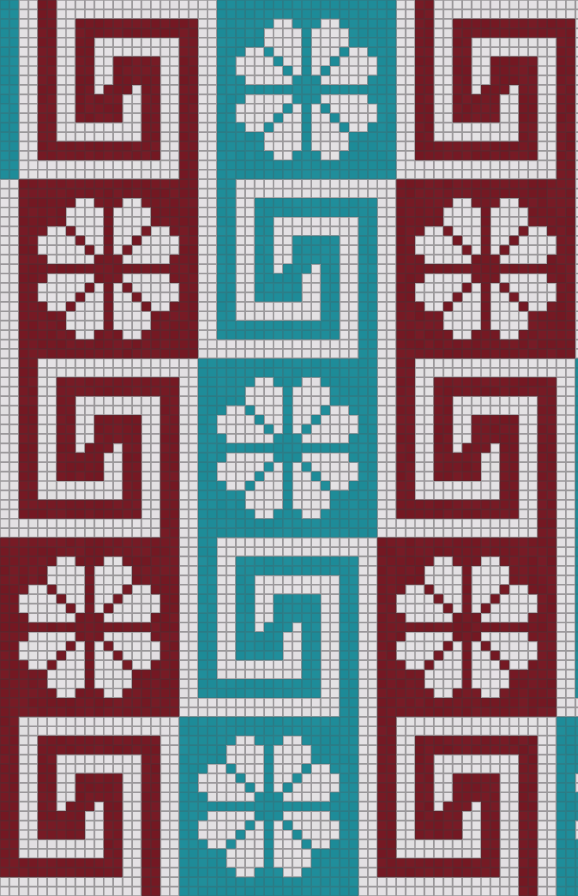
A WebGL 2 fragment shader for this pattern:

```glsl
#version 300 es
precision highp float;

uniform vec2 u_resolution;
out vec4 fragColor;

const float ROWS = 95.0;          // grid cells down the canvas
const float BLOCK = 19.0;         // side of a flower block, in cells
const float PERIOD = 40.0;        // flower block plus key block, in cells
const float FIRST_FLOWER = 23.0;  // left cell of the flower in the top band
const float LINE_WIDTH = 0.18;    // grid line, in cells
const float TONE_JITTER = 0.015;
const int SAMPLES = 4;            // per axis, for smooth edges

const vec3 WHITE = vec3(0.89, 0.88, 0.89);
const vec3 WHITE_LINE = vec3(0.61, 0.60, 0.61);
const vec3 RED = vec3(0.46, 0.10, 0.14);
const vec3 RED_LINE = vec3(0.38, 0.14, 0.17);
const vec3 TEAL = vec3(0.12, 0.55, 0.60);
const vec3 TEAL_LINE = vec3(0.17, 0.49, 0.53);

float hash(vec2 p) {
    vec3 q = fract(p.xyx * vec3(0.1031, 0.1030, 0.0973));
    q += dot(q, q.yzx + 33.33);
    return fract((q.x + q.y) * q.z);
}

bool inBox(vec2 c, vec2 lo, vec2 hi) {
    return all(greaterThanEqual(c, lo)) && all(lessThan(c, hi));
}

// Eight stepped petals, mirrored about both axes and the diagonals.
bool isPetal(vec2 c) {
    vec2 a = abs(c - 9.0);
    float across = min(a.x, a.y);
    float along = max(a.x, a.y);
    bool body = across >= 1.0 && across < min(along, 5.0) && along < 7.0;
    bool tip = along == 7.0 && across >= 2.0 && across <= 3.0;
    return body || tip;
}

// One arm of the key, wound inward from the upper left.
bool isKeyArm(vec2 c) {
    return inBox(c, vec2(2, 0), vec2(4, 17))
        || inBox(c, vec2(2, 15), vec2(15, 17))
        || inBox(c, vec2(13, 6), vec2(15, 17))
        || inBox(c, vec2(10, 6), vec2(15, 8))
        || inBox(c, vec2(10, 8), vec2(13, 9))
        || inBox(c, vec2(9, 9), vec2(12, 10));
}

// The second arm is the first turned by half a circle.
bool isKey(vec2 c) {
    return isKeyArm(c) || isKeyArm(vec2(20, 18) - c);
}

vec3 patternColor(vec2 p) {
    vec2 cell = floor(p);
    float band = floor(cell.y / BLOCK);
    vec2 local = vec2(mod(cell.x - FIRST_FLOWER - BLOCK * band, PERIOD),
                      cell.y - BLOCK * band);

    // Flowers and keys alternate, and swap colours in every band.
    bool flower = local.x < BLOCK;
    bool teal = flower == (mod(band, 2.0) < 0.5);
    bool inked = flower ? !isPetal(local) : isKey(local - vec2(BLOCK, 0.0));

    vec3 fill = inked ? (teal ? TEAL : RED) : WHITE;
    vec3 line = inked ? (teal ? TEAL_LINE : RED_LINE) : WHITE_LINE;

    // Thin grid centred on the cell borders.
    vec2 toBorder = 0.5 - abs(fract(p) - 0.5);
    bool onLine = min(toBorder.x, toBorder.y) < 0.5 * LINE_WIDTH;
    return (onLine ? line : fill) + TONE_JITTER * (hash(cell) - 0.5);
}

void main() {
    float scale = ROWS / u_resolution.y;
    vec3 sum = vec3(0.0);
    for (int j = 0; j < SAMPLES; j++) {
        for (int i = 0; i < SAMPLES; i++) {
            vec2 offset = (vec2(i, j) + 0.5) / float(SAMPLES) - 0.5;
            vec2 p = (gl_FragCoord.xy + offset) * scale;
            sum += patternColor(vec2(p.x, ROWS - p.y));
        }
    }
    fragColor = vec4(sum / float(SAMPLES * SAMPLES), 1.0);
}
```
